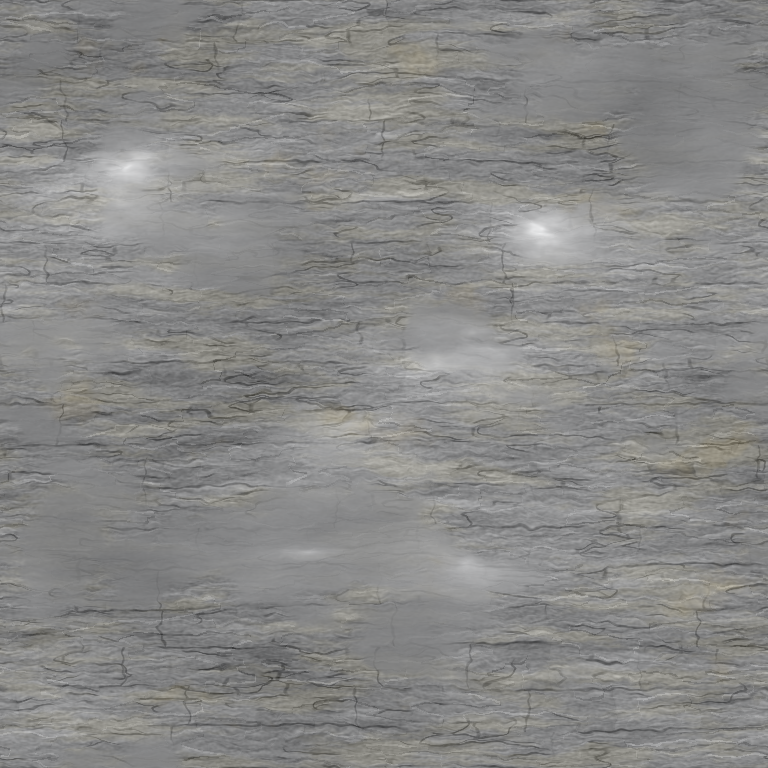
This texture is drawn by a WebGL 1 fragment shader. Its source:

```glsl
precision highp float;
uniform vec2 u_resolution;

#define BASE_TONE 0.523
#define RELIEF 0.52
#define STREAKS 0.07
#define GRAIN 0.05
#define CRACK_DEPTH 0.14
#define BLOCK_ROWS 19.0
#define CHIP_CELLS vec2(16.0, 62.0)
#define SLAB_CELLS vec2(11.0, 30.0)
#define GLOW_COUNT 7
#define GLOW_GAIN 0.42

vec2 hash2(vec2 p) {
  vec3 q = fract(p.xyx * vec3(0.1031, 0.1030, 0.0973));
  q += dot(q, q.yzx + 33.33);
  return fract((q.xx + q.yz) * q.zy);
}

// Gradient noise that wraps after a whole number of cells
float corner(vec2 cell, vec2 offset, vec2 cells, float seed) {
  return dot(hash2(mod(cell, cells) + seed * 17.0) * 2.0 - 1.0, offset);
}
float noise(vec2 uv, vec2 cells, float seed) {
  vec2 p = uv * cells, i = floor(p), f = p - i;
  vec2 s = f * f * f * (f * (f * 6.0 - 15.0) + 10.0);
  vec2 X = vec2(1.0, 0.0), Y = vec2(0.0, 1.0);
  float low = mix(corner(i, f, cells, seed), corner(i + X, f - X, cells, seed), s.x);
  float high = mix(corner(i + Y, f - Y, cells, seed), corner(i + 1.0, f - 1.0, cells, seed), s.x);
  return mix(low, high, s.y);
}

// Octave sum; creased = 1 folds the noise into sharp ridges
float octaves(vec2 uv, vec2 cells, float seed, float creased) {
  float sum = 0.0, amp = 1.0;
  for (int k = 0; k < 5; k++) {
    float n = noise(uv, cells, seed + float(k));
    sum += amp * mix(n, abs(n) * 1.3 - 0.2, creased);
    cells *= 2.0;
    amp *= 0.6;
  }
  return sum;
}
float fbm(vec2 uv, vec2 cells, float seed) { return octaves(uv, cells, seed, 0.0); }

// Angular stones: x is the gap to the neighbour, y a random level
vec2 stones(vec2 uv, vec2 cells, float seed) {
  vec2 p = uv * cells, i = floor(p), f = p - i;
  float nearest = 9.0, second = 9.0, level = 0.0;
  for (int k = 0; k < 9; k++) {
    vec2 o = vec2(mod(float(k), 3.0), floor(float(k) / 3.0 + 0.01)) - 1.0;
    vec2 rnd = hash2(mod(i + o, cells) + seed);
    vec2 d = abs(o + rnd - f);
    float reach = d.x * 0.7 + d.y;
    second = min(second, max(reach, nearest));
    if (reach < nearest) level = fract(rnd.x * 7.0 + rnd.y * 5.0);
    nearest = min(nearest, reach);
  }
  return vec2(second - nearest, level);
}

// Bedded blocks: x is the bed line, y the upright joint, z a random level
vec3 blocks(vec2 uv) {
  float y = uv.y * BLOCK_ROWS, row = mod(floor(y), BLOCK_ROWS);
  vec2 rnd = hash2(vec2(row, 53.0));
  float columns = floor(4.0 + 7.0 * rnd.x), x = uv.x * columns + rnd.y;
  vec2 f = fract(vec2(x, y)), edge = min(f, 1.0 - f) / vec2(columns, BLOCK_ROWS);
  vec2 lines = 1.0 - smoothstep(vec2(0.0004), vec2(0.0021), edge.yx);
  return vec3(lines, hash2(vec2(mod(floor(x), columns), row) + 91.0).x);
}

float height(vec2 uv) {
  return octaves(uv, vec2(5.0, 20.0), 2.0, 0.7) + 0.2 * stones(uv, CHIP_CELLS, 301.0).y;
}

// Lines of even width along the zero contour of stretched noise
float contourCracks(vec2 uv, vec2 cells, float seed, float width) {
  vec2 e = vec2(0.0005, 0.0);
  float n = noise(uv, cells, seed);
  vec2 slope = vec2(noise(uv + e, cells, seed), noise(uv + e.yx, cells, seed)) - n;
  return 1.0 - smoothstep(0.3 * width, width, abs(n) / max(length(slope) / e.x, 4.0));
}

// Pointed soft highlights, steeper on their upper side
float glows(vec2 uv) {
  float sum = 0.0;
  for (int k = 0; k < GLOW_COUNT; k++) {
    vec2 a = hash2(vec2(float(k), 211.0)), b = hash2(vec2(float(k), 433.0));
    vec2 d = fract(uv - a + 0.5) - 0.5;
    d.y *= mix(1.0, 2.2, step(0.0, d.y));
    vec2 radius = mix(0.045, 0.10, b.x) * vec2(1.6, 0.9);
    sum += (0.35 + 0.65 * b.y) * exp(-1.7 * length(d / radius));
  }
  return sum;
}

void main() {
  vec2 uv = gl_FragCoord.xy / u_resolution;
  vec2 bend = vec2(fbm(uv, vec2(5.0, 9.0), 11.0), fbm(uv, vec2(3.0, 8.0), 23.0));
  vec2 ragged = vec2(noise(uv, vec2(50.0, 90.0), 5.0), noise(uv, vec2(60.0, 80.0), 7.0));
  vec2 p = uv + bend * vec2(0.016, 0.010) + ragged * vec2(0.006, 0.004);

  // Large light, dark and worn areas
  float broad = fbm(p, vec2(2.0, 4.0), 31.0);
  float glow = glows(uv + bend * 0.075);
  float worn = smoothstep(0.12, 0.36, fbm(p, vec2(3.0, 5.0), 43.0) + 0.9 * glow);
  float rough = 1.0 - 0.8 * worn;

  // Ledges lit from above, bedding streaks and grain
  float lit = height(p) - height(p + vec2(-0.0008, 0.0022));
  float streak = fbm(p, vec2(5.0, 30.0), 57.0);
  float grain = noise(uv, vec2(120.0, 190.0), 61.0) + noise(uv, vec2(210.0, 290.0), 63.0);

  // Short fractures, slab edges and block joints appear in patches
  vec3 block = blocks(p);
  vec2 slab = stones(p, SLAB_CELLS, 509.0);
  float patches = fbm(p, vec2(7.0, 14.0), 71.0);
  float breaks = smoothstep(-0.05, 0.2, noise(p, vec2(17.0, 36.0), 79.0) + 0.4 * patches);
  float slabEdge = (1.0 - smoothstep(0.015, 0.065, slab.x)) * smoothstep(-0.1, 0.2, patches);
  float hairline = contourCracks(p, vec2(9.0, 58.0), 87.0, 0.0018);
  float bed = block.x * smoothstep(-0.1, 0.2, -patches);
  float joint = block.y * smoothstep(0.0, 0.3, noise(p, vec2(7.0, 11.0), 97.0) + 0.04);
  float crack = max(max(slabEdge * 0.8, hairline) * breaks, max(bed, joint * 0.85));

  float tone = BASE_TONE + 0.115 * broad + GLOW_GAIN * glow * (0.6 + 0.4 * glow);
  tone += rough * (RELIEF * clamp(lit, -0.28, 0.22) + STREAKS * streak + GRAIN * grain);
  tone += rough * (0.03 * (block.z + slab.y - 1.0) - CRACK_DEPTH * crack);

  // Cool worn stone, warm weathered faces, few ochre stains
  float warm = rough * smoothstep(-0.15, 0.4, streak + 0.5 * patches);
  float stain = rough * smoothstep(0.3, 0.65, fbm(p, vec2(6.0, 8.0), 113.0));
  vec3 tint = mix(vec3(-0.002, 0.0, 0.004), vec3(0.012, 0.007, -0.019), warm);
  tint += stain * vec3(0.018, 0.005, -0.025);
  gl_FragColor = vec4(clamp(tone + tint, 0.0, 1.0), 1.0);
}
```
